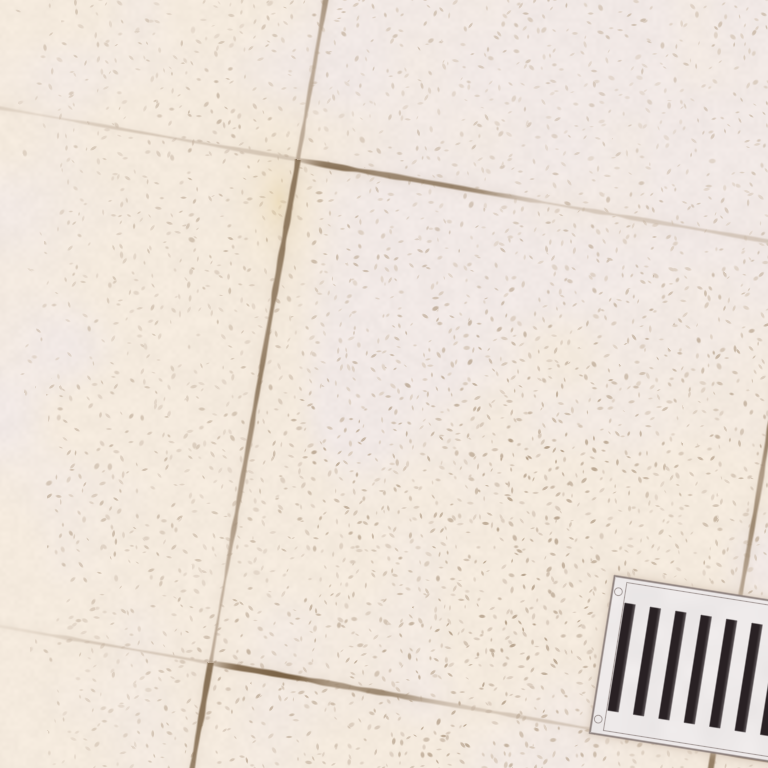
Write a Shadertoy shader that draws this texture.

```glsl
// Speckled cream floor tiles, slightly rotated, with worn brown joints and a slotted drain.
// Joints come from a rotated lattice, flecks from jittered cells of random ellipses,
// stains from value noise, and the drain from box distance functions.

const vec2  TILE_CORNER = vec2(0.388, 0.792);
const float TILE_SIZE   = 0.665;
const float TILE_ANGLE  = 0.172;
const float JOINT_WIDTH = 0.0022;      // half width
const float FLECK_CELLS = 74.0;        // cells across the canvas

const vec2  DRAIN_CORNER = vec2(0.768, 0.0456);
const vec2  DRAIN_SIZE   = vec2(0.60, 0.207);
const float DRAIN_ANGLE  = 0.157;
const float DRAIN_RIM    = 0.017;
const float SLOT_START   = 0.0255;
const float SLOT_PITCH   = 0.0335;
const vec2  SLOT_HALF    = vec2(0.0072, 0.071);

const vec3 CREAM       = vec3(0.958, 0.918, 0.868);
const vec3 COOL_WHITE  = vec3(0.945, 0.912, 0.900);
const vec3 FLECK_PALE  = vec3(0.860, 0.805, 0.750);
const vec3 FLECK_DARK  = vec3(0.690, 0.610, 0.520);
const vec3 JOINT_PALE  = vec3(0.800, 0.735, 0.670);
const vec3 JOINT_DARK  = vec3(0.470, 0.375, 0.260);
const vec3 STAIN       = vec3(0.910, 0.830, 0.650);
const vec3 DRAIN_WHITE = vec3(0.945, 0.930, 0.930);
const vec3 DRAIN_EDGE  = vec3(0.500, 0.450, 0.440);
const vec3 SLOT_BLACK  = vec3(0.160, 0.130, 0.140);

float hash(vec2 p) {
    return fract(sin(dot(p, vec2(127.1, 311.7))) * 43758.5453);
}

float noise(vec2 p) {
    vec2 i = floor(p), f = fract(p);
    f = f * f * (3.0 - 2.0 * f);
    return mix(mix(hash(i), hash(i + vec2(1, 0)), f.x),
               mix(hash(i + vec2(0, 1)), hash(i + vec2(1, 1)), f.x), f.y);
}

mat2 rotation(float a) {
    return mat2(cos(a), sin(a), -sin(a), cos(a));
}

float boxDistance(vec2 p, vec2 halfSize) {
    vec2 d = abs(p) - halfSize;
    return length(max(d, 0.0)) + min(max(d.x, d.y), 0.0);
}

// Coverage (x) and darkness (y) of the strongest fleck at uv.
vec2 flecks(vec2 uv, float density, float px) {
    vec2 p = uv * FLECK_CELLS, cell = floor(p), best = vec2(0.0);
    float soft = 0.09 + px * FLECK_CELLS * 0.5;
    for (int y = -1; y <= 1; y++)
    for (int x = -1; x <= 1; x++) {
        vec2 c = cell + vec2(x, y);
        vec2 centre = c + vec2(hash(c), hash(c + 17.3));
        vec2 d = rotation(6.283 * hash(c + 5.1)) * (p - centre);
        float size = mix(0.13, 0.31, hash(c + 9.7));
        float dist = length(d * vec2(1.0, mix(1.4, 2.6, hash(c + 2.9)))) - size;
        float present = step(hash(c + 31.7), density);
        float cover = present * (1.0 - smoothstep(-soft, soft, dist));
        if (cover > best.x) best = vec2(cover, hash(c + 43.1));
    }
    return best;
}

vec3 tileSurface(vec2 uv, float px) {
    float patches = noise(uv * 4.0 + 3.0) * 0.6 + noise(uv * 11.0) * 0.4;
    vec3 color = mix(CREAM, COOL_WHITE, smoothstep(0.3, 0.7, patches));
    color += 0.016 * (noise(uv * 190.0) - 0.5) + 0.014 * (noise(uv * 60.0) - 0.5);
    // Flecks crowd toward the lower right of centre and thin out at the left edge.
    float crowd = exp(-8.0 * dot(uv - vec2(0.65, 0.32), uv - vec2(0.65, 0.32)));
    float worn = smoothstep(0.0, 0.12, uv.x + 0.08 * (noise(uv * 9.0) - 0.5));
    vec2 fleck = flecks(uv, worn * (0.55 + 0.35 * crowd), px);
    float tone = fleck.y * fleck.y * (0.6 + 0.5 * crowd);
    float strength = 0.45 + 0.4 * noise(uv * 7.0 + 8.0) + 0.15 * crowd;
    return mix(color, mix(FLECK_PALE, FLECK_DARK, tone), fleck.x * strength);
}

vec3 addJoints(vec3 color, vec2 uv, float px) {
    vec2 g = rotation(TILE_ANGLE) * (uv - TILE_CORNER) / TILE_SIZE;
    vec2 f = fract(g);
    vec2 d = abs(g - round(g)) * TILE_SIZE + 0.002 * (noise(uv * 45.0) - 0.5);
    // Wear: x is for upright joints, y for level ones, darkest just right of a crossing.
    float level = smoothstep(-0.02, 0.06, f.x) * (1.0 - smoothstep(0.32, 0.52, f.x));
    vec2 wear = vec2(0.25 + 0.55 * smoothstep(0.1, 0.7, f.y), 0.12 + 0.75 * level);
    wear *= 0.65 + 0.7 * noise(uv * 16.0);
    vec2 halfWidth = JOINT_WIDTH * (0.6 + 0.8 * wear);
    vec2 line = 1.0 - smoothstep(halfWidth - px, halfWidth + px + 0.001, d);
    vec2 halo = exp(-d / 0.006) * (0.12 + 0.4 * wear);
    line.y *= 0.3 + 0.7 * smoothstep(0.0, 0.15, uv.x);
    float stain = exp(-length((uv - TILE_CORNER + vec2(0.025, 0.055)) * vec2(2.0, 1.0)) / 0.045);
    color = mix(color, STAIN, 0.55 * stain);
    color = mix(color, JOINT_PALE, max(halo.x, halo.y) * 0.7);
    color = mix(color, mix(JOINT_PALE, JOINT_DARK, wear.y), line.y * (0.45 + 0.5 * wear.y));
    return mix(color, mix(JOINT_PALE, JOINT_DARK, wear.x), line.x * 0.85);
}

vec3 addDrain(vec3 color, vec2 uv, float px) {
    vec2 p = rotation(DRAIN_ANGLE) * (uv - DRAIN_CORNER);
    float plate = boxDistance(p - DRAIN_SIZE * 0.5, DRAIN_SIZE * 0.5);
    color = mix(color, JOINT_PALE, 0.6 * exp(-max(plate, 0.0) / 0.005));
    color = mix(color, DRAIN_WHITE - 0.03 * noise(uv * 40.0), 1.0 - smoothstep(-px, px, plate));
    // Outer edge, rim seam and corner screws share one thin line colour.
    float seam = abs(boxDistance(p - DRAIN_SIZE * 0.5, DRAIN_SIZE * 0.5 - vec2(DRAIN_RIM, 0.006)));
    vec2 screw = vec2(p.x - 0.008, abs(p.y - DRAIN_SIZE.y * 0.5) - 0.084);
    float ring = abs(length(screw) - 0.005);
    float edge = min(abs(plate) - 0.0012, min(seam, ring) - 0.0004);
    color = mix(color, DRAIN_EDGE, 0.85 * (1.0 - smoothstep(-px, px, edge)));
    // Evenly spaced slots, lighter along one side where the metal catches light.
    float k = max(round((p.x - SLOT_START) / SLOT_PITCH), 0.0);
    vec2 q = p - vec2(SLOT_START + k * SLOT_PITCH, DRAIN_SIZE.y * 0.5);
    float slot = boxDistance(q, SLOT_HALF - 0.001) - 0.001;
    vec3 depth = SLOT_BLACK + 0.17 * smoothstep(0.002, 0.007, q.x);
    return mix(color, depth, 1.0 - smoothstep(-px, px, slot));
}

void mainImage(out vec4 fragColor, in vec2 fragCoord) {
    vec2 uv = fragCoord / iResolution.xy;
    float px = 1.0 / iResolution.y;
    vec3 color = addJoints(tileSurface(uv, px), uv, px);
    fragColor = vec4(addDrain(color, uv, px), 1.0);
}
```
